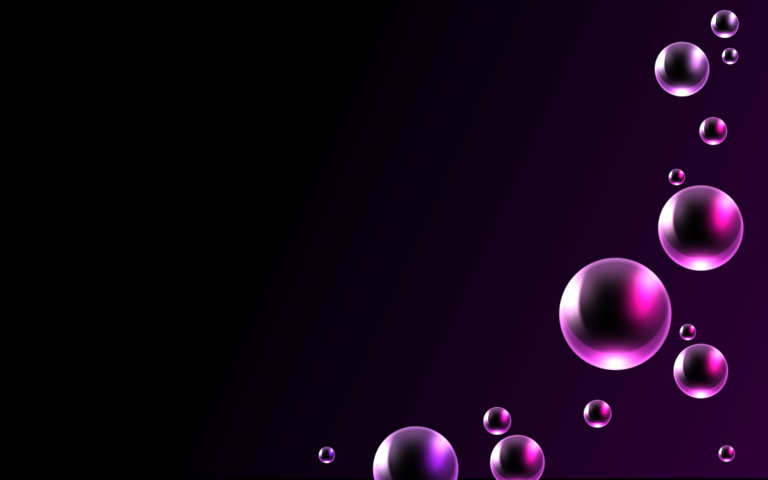
This background is drawn by a Shadertoy shader. Its source:

```glsl
// Glossy magenta bubbles drifting over a black to deep purple diagonal gradient.

#define NIGHT_PURPLE vec3(0.18, 0.0, 0.21)
#define HOT_PINK     vec3(1.0, 0.06, 0.68)
#define VIOLET       vec3(0.48, 0.12, 0.85)
#define PALE_LILAC   vec3(0.72, 0.52, 0.85)
#define HAZE         vec3(0.62, 0.22, 0.72)
#define GRADIENT_TILT 0.45
#define GRADIENT_SPAN vec2(0.78, 2.05)
#define FLOOR_HEIGHT 0.006

const int BUBBLE_COUNT = 15;

// Centre and radius of each bubble, in canvas heights
const vec3 BUBBLES[BUBBLE_COUNT] = vec3[BUBBLE_COUNT](
    vec3(1.282, 0.346, 0.117), vec3(1.460, 0.525, 0.089), vec3(0.866, 0.023, 0.089),
    vec3(1.460, 0.227, 0.057), vec3(1.421, 0.856, 0.057), vec3(1.078, 0.037, 0.057),
    vec3(1.510, 0.950, 0.029), vec3(1.486, 0.727, 0.029), vec3(1.245, 0.138, 0.029),
    vec3(1.036, 0.123, 0.029), vec3(1.521, 0.883, 0.017), vec3(1.410, 0.631, 0.017),
    vec3(1.433, 0.308, 0.017), vec3(0.681, 0.052, 0.017), vec3(1.514, 0.055, 0.017));

// Soft elliptical spot of light
float spot(vec2 p, vec2 centre, vec2 size) {
    vec2 q = (p - centre) / size;
    return exp(-dot(q, q));
}

// Zero inside a disc, one outside, with a soft edge
float outside(vec2 p, vec2 centre, float radius, float softness) {
    return smoothstep(-softness, softness, length(p - centre) - radius);
}

vec3 background(vec2 uv) {
    float along = uv.x + GRADIENT_TILT * (1.0 - uv.y);
    float t = clamp((along - GRADIENT_SPAN.x) / (GRADIENT_SPAN.y - GRADIENT_SPAN.x), 0.0, 1.0);
    vec3 color = NIGHT_PURPLE * t;
    color.b += 0.02 * smoothstep(0.0, 0.12, t) * (1.0 - t);
    return color * smoothstep(0.0, FLOOR_HEIGHT, uv.y);
}

// Pink by default, violet towards the left, pale towards the top
vec3 bubbleTint(vec2 centre) {
    vec3 tint = mix(VIOLET, HOT_PINK, smoothstep(0.75, 1.2, centre.x));
    return mix(tint, PALE_LILAC, smoothstep(0.7, 0.9, centre.y));
}

// Shading over the unit disc
vec3 shadeBubble(vec2 p, vec3 tint) {
    float r = length(p);
    vec3 sheen = mix(tint, vec3(1.0), 0.75);

    // Dark core with haze growing towards the rim
    vec3 color = HAZE * 0.55 * pow(r, 3.0);
    color += sheen * 0.25 * spot(p, vec2(-0.1, 0.85), vec2(0.6, 0.3));

    // Coloured glow on the right, cut by a curved fold
    float fold = 0.5 + 0.5 * outside(p, vec2(0.25, 0.3), 0.42, 0.06);
    color += tint * spot(p, vec2(0.52, 0.28), vec2(0.3, 0.46)) * (1.35 - 0.4 * fold);
    color += sheen * 0.8 * spot(p, vec2(0.62, 0.62), vec2(0.22, 0.25));

    // Bright crescent on the left
    float leftLens = outside(p, vec2(0.35, 0.22), 1.0, 0.05);
    color += sheen * 1.3 * leftLens * spot(p, vec2(-0.82, 0.3), vec2(0.3, 0.42));
    color += sheen * 0.35 * spot(p, vec2(-0.6, 0.45), vec2(0.25, 0.35));

    // Lower crescent and the light gathered at its foot
    float lowerLens = outside(p, vec2(0.0, 0.24), 0.95, 0.03);
    color += mix(HAZE, tint, 0.4) * 0.3 * lowerLens;
    color += mix(HAZE, tint, 0.5) * 0.8 * spot(p, vec2(0.0, -0.78), vec2(0.55, 0.25));
    color += sheen * 1.1 * spot(p, vec2(0.0, -0.88), vec2(0.3, 0.16));

    // Thin bright rim
    color += sheen * 0.22 * smoothstep(0.9, 0.98, r);
    return min(color, 1.0);
}

void mainImage(out vec4 fragColor, in vec2 fragCoord) {
    vec2 uv = fragCoord / iResolution.y;
    float pixel = 1.0 / iResolution.y;
    vec3 color = background(uv);

    for (int i = 0; i < BUBBLE_COUNT; i++) {
        vec3 bubble = BUBBLES[i];
        vec2 offset = uv - bubble.xy;
        float edge = length(offset) - bubble.z;
        float cover = 1.0 - smoothstep(-pixel, pixel, edge);
        if (cover > 0.0) {
            vec3 shaded = shadeBubble(offset / bubble.z, bubbleTint(bubble.xy));
            color = mix(color, shaded, cover);
        }
    }

    fragColor = vec4(color, 1.0);
}
```
